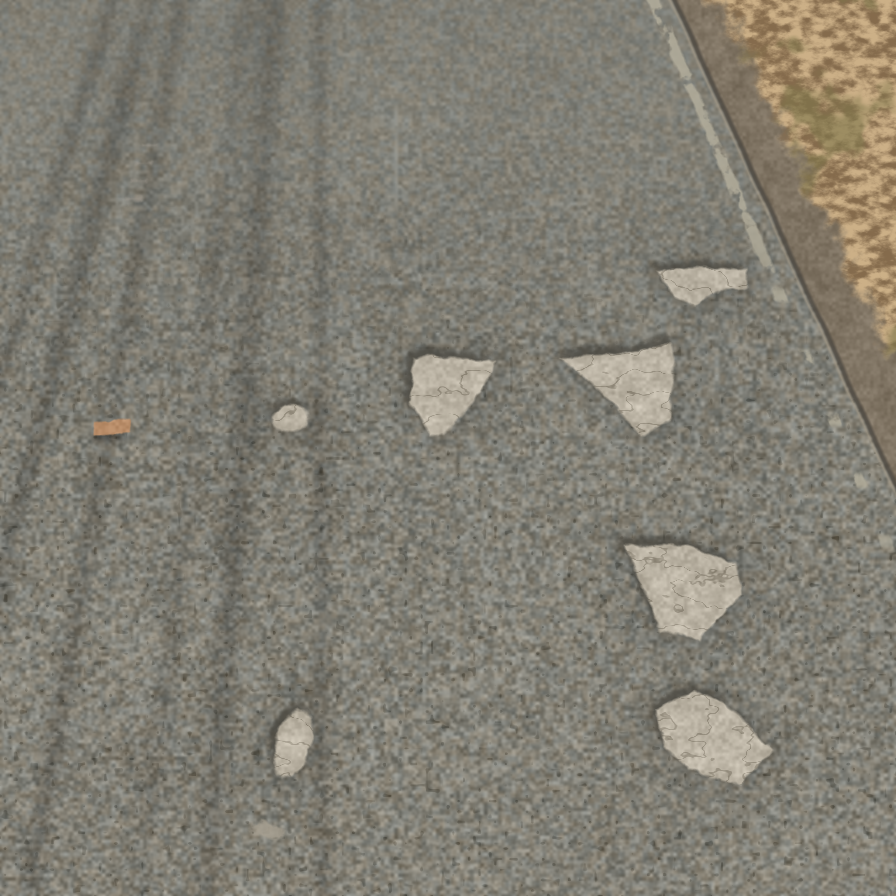
Give the GLSL for this texture, as a Shadertoy shader.

```glsl
float hash(vec2 p) {
    vec3 q = fract(vec3(p.xyx) * 0.1031);
    q += dot(q, q.yzx + 33.33);
    return fract((q.x + q.y) * q.z);
}

float noise(vec2 p) {
    vec2 i = floor(p), f = fract(p);
    f = f * f * (3.0 - 2.0 * f);
    return mix(mix(hash(i), hash(i + vec2(1, 0)), f.x),
               mix(hash(i + vec2(0, 1)), hash(i + vec2(1, 1)), f.x), f.y);
}

float fbm(vec2 p) {
    float sum = 0.0, gain = 0.5;
    for (int i = 0; i < 4; i++) {
        sum += gain * noise(p);
        p = mat2(1.6, 1.2, -1.2, 1.6) * p + 7.3;
        gain *= 0.5;
    }
    return sum / 0.9375;
}

float fillMask(float d, float soft) {
    return 1.0 - smoothstep(-soft, soft, d);
}

float polygonDistance(vec2 p, vec2[7] v) {
    float d = dot(p - v[0], p - v[0]), side = 1.0;
    for (int i = 0, j = 6; i < 7; j = i, i++) {
        vec2 e = v[j] - v[i], w = p - v[i];
        vec2 b = w - e * clamp(dot(w, e) / dot(e, e), 0.0, 1.0);
        d = min(d, dot(b, b));
        bvec3 c = bvec3(p.y >= v[i].y, p.y < v[j].y, e.x * w.y > e.y * w.x);
        if (all(c) || all(not(c))) side = -side;
    }
    return side * sqrt(d);
}

float ellipseDistance(vec2 p, vec2 center, vec2 radius, float lean) {
    p -= center;
    p.x -= lean * p.y;
    return (length(p / radius) - 1.0) * min(radius.x, radius.y);
}

float boxDistance(vec2 p, vec2 halfSize) {
    vec2 d = abs(p) - halfSize;
    return length(max(d, 0.0)) + min(max(d.x, d.y), 0.0);
}

// Dark tyre streak running down from the top edge
float tyreTrack(vec2 p, float topX, float slope, float width) {
    float x = (p.x - topX - slope * (1.0 - p.y)) / width;
    return exp(-x * x) * (0.65 + 0.6 * noise(vec2(topX * 90.0, p.y * 7.0)));
}

// Bare spots where the surface has worn through
float patchDistance(vec2 p) {
    float d = polygonDistance(p, vec2[7](vec2(.462, .600), vec2(.485, .603), vec2(.553, .597),
        vec2(.540, .564), vec2(.495, .516), vec2(.480, .514), vec2(.458, .551)));
    d = min(d, polygonDistance(p, vec2[7](vec2(.625, .600), vec2(.690, .605), vec2(.748, .615),
        vec2(.752, .596), vec2(.748, .531), vec2(.716, .514), vec2(.677, .557))));
    d = min(d, polygonDistance(p, vec2[7](vec2(.732, .698), vec2(.781, .702), vec2(.833, .699),
        vec2(.832, .680), vec2(.794, .674), vec2(.776, .659), vec2(.753, .668))));
    d = min(d, polygonDistance(p, vec2[7](vec2(.697, .391), vec2(.768, .391), vec2(.820, .371),
        vec2(.828, .336), vec2(.781, .285), vec2(.738, .296), vec2(.723, .336))));
    d = min(d, polygonDistance(p, vec2[7](vec2(.732, .208), vec2(.775, .229), vec2(.810, .215),
        vec2(.863, .163), vec2(.827, .124), vec2(.768, .141), vec2(.742, .167))));
    d = min(d, ellipseDistance(p, vec2(.325, .534), vec2(.021, .014), 0.0));
    return min(d, ellipseDistance(p, vec2(.327, .169), vec2(.020, .035), 0.2));
}

void mainImage(out vec4 fragColor, in vec2 fragCoord) {
    vec2 uv = fragCoord / iResolution.xy;
    float soft = max(0.0015, 1.0 / iResolution.y);
    float depth = 1.0 - uv.y;
    float rough = fbm(uv * 75.0) - 0.5;
    float fine = noise(uv * 260.0) - 0.5;
    float grain = noise(uv * vec2(190.0, 215.0) + 31.0) - 0.5;

    // Asphalt with grain growing towards the viewer
    vec3 color = mix(vec3(.515, .505, .465), vec3(.50, .495, .46), uv.y);
    color *= 1.0 + 0.10 * (fbm(uv * 7.0) - 0.5);
    color += (grain * 0.17 + fine * 0.12) * mix(0.45, 1.0, smoothstep(0.0, 0.55, depth));
    color += vec3(.035, .0, -.035) * (noise(uv * 150.0 + 9.0) - 0.5);
    float pits = smoothstep(0.80, 0.95, noise(uv * 170.0 + 60.0));
    color -= 0.10 * pits * smoothstep(0.1, 0.6, depth);

    // Tyre streaks
    float tracks = tyreTrack(uv, .126, -.30, .011) + tyreTrack(uv, .167, -.26, .014)
                 + tyreTrack(uv, .202, -.17, .012) + 0.6 * tyreTrack(uv, .276, -.12, .014)
                 + tyreTrack(uv, .306, -.075, .016) + 0.8 * tyreTrack(uv, .357, .003, .010);
    color *= 1.0 - 0.16 * min(tracks, 1.3);

    // Broken edge paint, solid far away and dashed nearby
    float lineX = .729 + .43 * depth;
    float paint = fillMask(abs(uv.x - lineX) - .0065 - .006 * rough, .002);
    float dash = smoothstep(.32, .45, abs(fract(depth * 14.5 + .22) - .5));
    float wear = smoothstep(.30, .46, fbm(uv * 55.0 + 4.0));
    paint *= mix(wear, dash * wear, smoothstep(.29, .33, depth));
    color = mix(color, vec3(.70, .68, .61), paint * 0.85 * smoothstep(.35, .42, uv.y));

    // Dirt verge, dry grass and the dark joint with its pale lip
    float verge = uv.x - .753 - .457 * depth + .004 * (noise(vec2(uv.y * 30.0, 2.0)) - .5);
    vec3 dirt = vec3(.50, .455, .39) + rough * .12 + fine * .07;
    color = mix(color, dirt, smoothstep(-.002, .003, verge));
    float straw = fbm(uv * vec2(80.0, 130.0) + 17.0);
    vec3 grass = mix(vec3(.52, .42, .30), vec3(.80, .69, .53), smoothstep(.25, .72, straw));
    grass = mix(grass, vec3(.49, .46, .29), .6 * smoothstep(.62, .75, fbm(uv * 18.0)));
    float grassEdge = uv.x - .80 - .50 * depth + .07 * (fbm(uv * 22.0) - .5);
    color = mix(color, grass, smoothstep(-.012, .018, grassEdge + .04 * rough));
    float joint = fillMask(abs(verge) - .003, .0025);
    color = mix(color, vec3(.30, .28, .25), .8 * joint);
    color = mix(color, vec3(.64, .60, .53), .6 * fillMask(abs(verge + .005) - .0015, .002));

    // Shaded rims above and left of the bare spots
    float edge = patchDistance(uv) + .008 * rough;
    float rim = patchDistance(uv - vec2(-.006, .008)) + .014 * rough;
    color *= 1.0 - .15 * exp(-max(edge, 0.0) * 55.0);
    color = mix(color, vec3(.29, .28, .25), .72 * fillMask(rim, .005));

    // Pale stone inside with faint cracks
    vec3 stone = vec3(.735, .705, .645) + fine * .10 + rough * .16;
    float crack = abs(fbm(uv * vec2(22.0, 42.0) + 3.0) - .5);
    stone -= .13 * (1.0 - smoothstep(.004, .022, crack));
    color = mix(color, stone, fillMask(edge, soft * 1.4));

    // Brick fragment and its shadow
    vec2 brick = uv - vec2(.125, .523);
    brick.y -= .08 * brick.x;
    color *= 1.0 - .3 * fillMask(boxDistance(brick + vec2(.004, .010), vec2(.018, .006)), .007);
    color = mix(color, vec3(.73, .56, .42) + fine * .1,
                fillMask(boxDistance(brick, vec2(.019, .006)) - .002 + .006 * rough, soft));

    // Small scuffs
    for (int i = 0; i < 4; i++) {
        float k = float(i);
        vec2 q = uv - vec2(.167 - .006 * k, .838 - .020 * k);
        float scuff = fillMask(boxDistance(q, vec2(.008, .001)) + .008 * rough, .003);
        color = mix(color, vec3(.64, .61, .57), .65 * scuff);
    }
    float chip = ellipseDistance(uv, vec2(.302, .073), vec2(.014, .007), -.5) + .014 * rough;
    color = mix(color, vec3(.66, .63, .57), .8 * fillMask(chip, .003));

    fragColor = vec4(clamp(color, 0.0, 1.0), 1.0);
}
```
